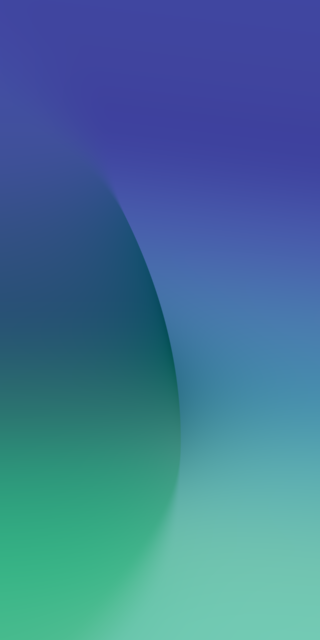
Write a Shadertoy shader that draws this background.

```glsl
// A soft two-sheet gradient: a green-to-indigo sheet curls over a mint-to-violet one.
// Each sheet is a smooth vertical colour ramp; a parabolic edge parts them,
// crisp in the middle, melting at both ends, with shading that decays from it.

#define EDGE_TIP vec2(0.565, 0.31)  // rightmost point of the edge
#define BEND_UP 1.4                 // edge curvature above the tip
#define BEND_DOWN 2.8               // edge curvature below the tip
#define SOFT_TOP 0.25               // blend width at the top
#define SOFT_BOTTOM 0.10            // blend width at the bottom
#define TILT 0.06                   // slant of the right sheet's bands
#define SHADE_REACH 0.15            // how far the shading spreads
#define RIM_REACH 0.014             // width of the dark rim

const int STOPS = 9;

// Colours from bottom to top, evenly spaced
const vec3 LEFT_SHEET[STOPS] = vec3[STOPS](
    vec3(0.267, 0.729, 0.549), vec3(0.208, 0.694, 0.518),
    vec3(0.176, 0.596, 0.482), vec3(0.169, 0.435, 0.439),
    vec3(0.161, 0.325, 0.459), vec3(0.204, 0.314, 0.518),
    vec3(0.247, 0.314, 0.596), vec3(0.259, 0.306, 0.635),
    vec3(0.259, 0.282, 0.647));

const vec3 RIGHT_SHEET[STOPS] = vec3[STOPS](
    vec3(0.451, 0.792, 0.706), vec3(0.439, 0.760, 0.694),
    vec3(0.370, 0.686, 0.698), vec3(0.290, 0.569, 0.686),
    vec3(0.290, 0.478, 0.686), vec3(0.280, 0.360, 0.670),
    vec3(0.245, 0.262, 0.622), vec3(0.250, 0.268, 0.620),
    vec3(0.250, 0.275, 0.630));

// Catmull-Rom interpolation through the stops
vec3 ramp(vec3 stops[STOPS], float t) {
    float s = clamp(t, 0.0, 1.0) * float(STOPS - 1);
    int i = min(int(s), STOPS - 2);
    float f = s - float(i);
    vec3 a = stops[max(i - 1, 0)];
    vec3 b = stops[i];
    vec3 c = stops[i + 1];
    vec3 d = stops[min(i + 2, STOPS - 1)];
    return b + 0.5 * f * (c - a + f * (2.0 * a - 5.0 * b + 4.0 * c - d
             + f * (3.0 * (b - c) + d - a)));
}

float bell(float x, float center, float width) {
    float u = (x - center) / width;
    return exp(-u * u);
}

float edgeX(float y) {
    float dy = y - EDGE_TIP.y;
    return EDGE_TIP.x - (dy > 0.0 ? BEND_UP : BEND_DOWN) * dy * dy;
}

// Left sheet: glow low on the edge, teal shadow higher up, thin dark rim
vec3 leftSheet(vec2 uv, float dist) {
    vec3 glow = vec3(0.07, 0.02, 0.04);
    vec3 shadow = vec3(-0.12, 0.0, -0.07);
    vec3 shade = mix(glow, shadow, smoothstep(0.28, 0.46, uv.y));
    float fade = 1.0 - smoothstep(0.58, 0.80, uv.y);
    float rim = exp(-dist / RIM_REACH) * bell(uv.y, 0.46, 0.11);
    return ramp(LEFT_SHEET, uv.y)
         + shade * fade * exp(-dist / SHADE_REACH)
         - vec3(0.03, 0.04, 0.05) * rim;
}

// Right sheet: slanted bands, a shadow beside the edge, a greener lower corner
vec3 rightSheet(vec2 uv, float dist) {
    float falloff = exp(-dist / SHADE_REACH);
    float edgeShadow = bell(uv.y, 0.37, 0.13) * falloff;
    float greening = (1.0 - smoothstep(0.0, 0.25, uv.y)) * falloff;
    return ramp(RIGHT_SHEET, uv.y - TILT * (1.0 - uv.x))
         - vec3(0.11, 0.13, 0.14) * edgeShadow
         - vec3(0.07, 0.03, 0.06) * greening;
}

void mainImage(out vec4 fragColor, in vec2 fragCoord) {
    vec2 uv = fragCoord / iResolution.xy;
    float dist = uv.x - edgeX(uv.y);

    // Blend width grows towards both ends of the edge
    float softness = 1.0 / iResolution.x
        + SOFT_BOTTOM * (1.0 - smoothstep(0.02, 0.29, uv.y))
        + SOFT_TOP * smoothstep(0.66, 0.95, uv.y);
    float side = smoothstep(-softness, softness, dist);

    vec3 color = mix(leftSheet(uv, max(-dist, 0.0)),
                     rightSheet(uv, max(dist, 0.0)), side);
    fragColor = vec4(clamp(color, 0.0, 1.0), 1.0);
}
```
